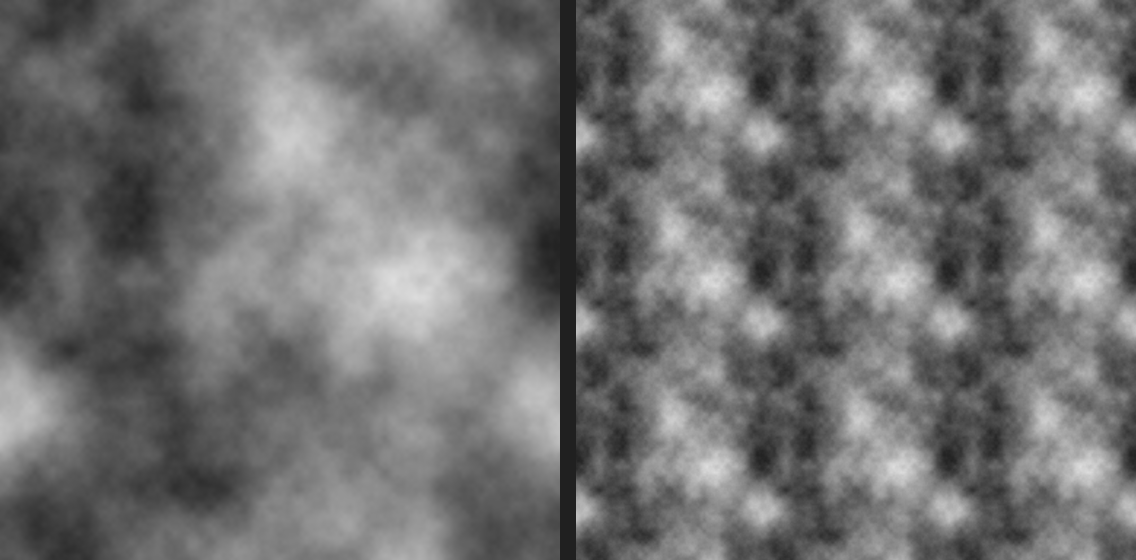
Left: one tile. Right: repeated 3 by 3.
Write a WebGL 1 fragment shader that draws this texture.

```glsl
precision highp float;
// Seamless grey cloud texture: soft fractal value noise that wraps on all sides.

#define BASE_CELLS 4      // lattice cells across the tile in the broadest octave
#define OCTAVES 6
#define GAIN 0.5          // amplitude ratio between successive octaves
#define MEAN_GREY 0.445
#define CONTRAST 0.61     // overall amplitude
#define BASE_SPREAD 0.306 // deviation of the broadest octave
#define MID_SLOPE 0.75    // below 1 gathers the tones around the mean
#define TAIL_BOOST 0.12   // stretches the rare light and dark tones
#define SEED 3.0

uniform vec2 u_resolution;

float hash(vec2 p) {
  return fract(sin(dot(p, vec2(127.1, 311.7))) * 43758.5453);
}

// Random value of a lattice point, repeating after "cells" points.
float latticeValue(vec2 cell, float cells, float seed) {
  return hash(mod(cell, cells) + seed * vec2(17.3, 9.7));
}

// Smoothly interpolated value noise on the unit tile.
float tiledNoise(vec2 uv, float cells, float seed) {
  vec2 p = uv * cells;
  vec2 cell = floor(p);
  vec2 f = fract(p);
  vec2 blend = f * f * (3.0 - 2.0 * f);
  float bottom = mix(latticeValue(cell, cells, seed),
                     latticeValue(cell + vec2(1.0, 0.0), cells, seed), blend.x);
  float top = mix(latticeValue(cell + vec2(0.0, 1.0), cells, seed),
                  latticeValue(cell + vec2(1.0, 1.0), cells, seed), blend.x);
  return mix(bottom, top, blend.y);
}

// Mean and standard deviation of the few values in the broadest lattice.
vec2 baseStatistics() {
  float sum = 0.0;
  float sumSquares = 0.0;
  for (int y = 0; y < BASE_CELLS; y++) {
    for (int x = 0; x < BASE_CELLS; x++) {
      float v = latticeValue(vec2(float(x), float(y)), float(BASE_CELLS), SEED);
      sum += v;
      sumSquares += v * v;
    }
  }
  float count = float(BASE_CELLS * BASE_CELLS);
  float mean = sum / count;
  return vec2(mean, sqrt(max(sumSquares / count - mean * mean, 0.001)));
}

// Broadest octave, levelled and shaped to many mid tones with long tails.
float baseClouds(vec2 uv) {
  vec2 stats = baseStatistics();
  float deviation = (tiledNoise(uv, float(BASE_CELLS), SEED) - stats.x) / stats.y;
  return BASE_SPREAD * deviation * (MID_SLOPE + TAIL_BOOST * deviation * deviation);
}

// Fractal sum around zero.
float clouds(vec2 uv) {
  float total = baseClouds(uv);
  float cells = float(BASE_CELLS);
  float amplitude = 1.0;
  for (int i = 1; i < OCTAVES; i++) {
    cells *= 2.0;
    amplitude *= GAIN;
    total += amplitude * (tiledNoise(uv, cells, SEED + float(i)) - 0.5);
  }
  return total;
}

void main() {
  // Swapped axes stand the broad banks upright.
  vec2 uv = gl_FragCoord.yx / u_resolution.yx;
  float grey = MEAN_GREY + CONTRAST * clouds(uv);
  gl_FragColor = vec4(vec3(clamp(grey, 0.0, 1.0)), 1.0);
}
```
